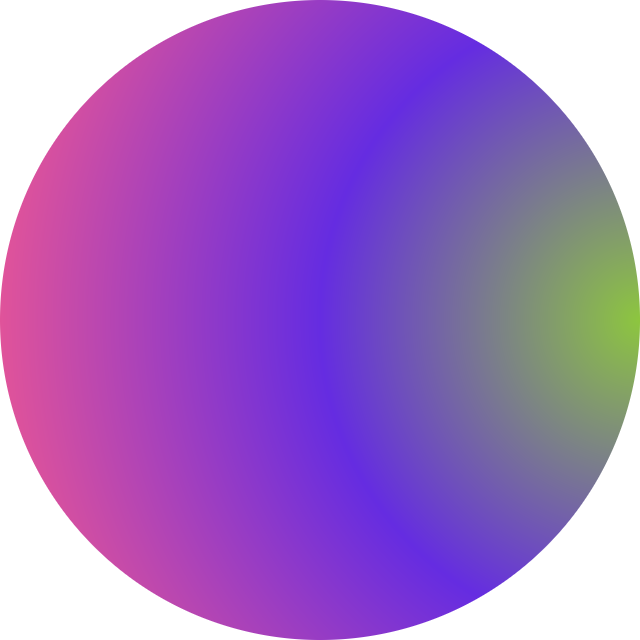
This background is drawn by a WebGL 2 fragment shader. Its source:

```glsl
#version 300 es
precision highp float;
// A full-width disc on white, filled with a three-stop radial gradient
// that spreads from the disc's right edge: green, then violet blue, then pink.
// The disc is a distance function with a one-pixel smoothed edge.

#define DISC_CENTER vec2(0.5, 0.5)
#define DISC_RADIUS 0.5
#define GLOW_CENTER vec2(1.0, 0.5)
#define GLOW_RADIUS 1.0
#define MIDDLE_STOP 0.5
#define GREEN vec3(0.553, 0.776, 0.247)
#define BLUE vec3(0.396, 0.173, 0.882)
#define PINK vec3(0.878, 0.325, 0.604)
#define PAPER vec3(1.0)

uniform vec2 u_resolution;
out vec4 fragColor;

// Piecewise linear blend through the three colour stops.
vec3 gradientColor(float t) {
    vec3 inner = mix(GREEN, BLUE, clamp(t / MIDDLE_STOP, 0.0, 1.0));
    float outerBlend = clamp((t - MIDDLE_STOP) / (1.0 - MIDDLE_STOP), 0.0, 1.0);
    return mix(inner, PINK, outerBlend);
}

void main() {
    // Square canvas units, centred if the canvas is not square.
    float side = min(u_resolution.x, u_resolution.y);
    vec2 p = (gl_FragCoord.xy - 0.5 * u_resolution) / side + 0.5;

    vec3 fill = gradientColor(distance(p, GLOW_CENTER) / GLOW_RADIUS);

    // Disc coverage, smoothed over one pixel.
    float edgeDistance = distance(p, DISC_CENTER) - DISC_RADIUS;
    float coverage = clamp(0.5 - edgeDistance * side, 0.0, 1.0);

    fragColor = vec4(mix(PAPER, fill, coverage), 1.0);
}
```
